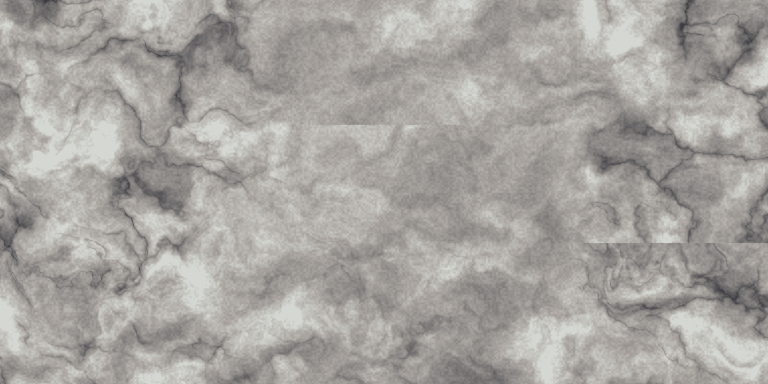
Give the GLSL for this texture, as a Shadertoy shader.

```glsl
// Warm grey marble: dark branching veins at both sides, calm smoky clouds between, faint slab joins.
#define BASE_TONE 0.672
#define CLOUD_CONTRAST 0.44
#define BLOTCH_CONTRAST 0.34
#define CELL_SCALE 5.4
#define CELL_VEIN 0.29
#define DRIFT_VEIN 0.20
#define PATCH_LIGHT 0.08
#define GRAIN 0.075
#define DARK_GREY vec3(0.45, 0.44, 0.44)
#define MID_GREY vec3(0.67, 0.65, 0.63)
#define PALE_GREY vec3(0.78, 0.78, 0.76)

float hash(vec2 p) {
    vec3 h = fract(vec3(p.xyx) * 0.1031);
    h += dot(h, h.yzx + 33.33);
    return fract((h.x + h.y) * h.z);
}

float noise(vec2 p) {
    vec2 i = floor(p), f = fract(p);
    f = f * f * f * (f * (f * 6.0 - 15.0) + 10.0);
    return mix(mix(hash(i), hash(i + vec2(1, 0)), f.x),
               mix(hash(i + vec2(0, 1)), hash(i + vec2(1, 1)), f.x), f.y);
}

mat2 rotation(float a) {
    return mat2(cos(a), sin(a), -sin(a), cos(a));
}

// Layered noise centred on zero
float fbm(vec2 p) {
    float sum = 0.0, amp = 0.5;
    for (int i = 0; i < 5; i++) {
        sum += amp * (noise(p) - 0.5);
        p = rotation(0.25) * p * 2.03 + 11.7;
        amp *= 0.52;
    }
    return sum;
}

// Gap between the two nearest cell centres: zero on the cell borders
float cellBorder(vec2 p) {
    vec2 cell = floor(p);
    float nearest = 9.0, second = 9.0;
    for (int y = -1; y <= 1; y++)
    for (int x = -1; x <= 1; x++) {
        vec2 c = cell + vec2(x, y);
        float d = length(c + vec2(hash(c), hash(c + 57.3)) - p);
        second = min(second, max(nearest, d));
        nearest = min(nearest, d);
    }
    return second - nearest;
}

// Stone tone at p; seed shifts the pattern but keeps the regions
float marble(vec2 p, vec2 seed) {
    float side = smoothstep(0.25, 0.6, abs(p.x - 1.08));
    float low = 1.0 - smoothstep(0.2, 0.5, p.y);
    float activity = mix(0.15, 1.0, max(side, 0.55 * low));

    vec2 s = p + seed;
    vec2 q = s + 0.22 * vec2(fbm(s * 6.0), fbm(s * 6.0 + 17.3));

    // Clouds, drawn out sideways
    float contrast = mix(0.62, 1.0, activity);
    float tone = BASE_TONE;
    tone += contrast * CLOUD_CONTRAST * fbm(rotation(-0.15) * q * vec2(4.2, 9.5) + 5.1);
    tone += contrast * BLOTCH_CONTRAST * fbm(q * vec2(14.0, 19.0) + 31.0);

    // Pale crystalline patches
    tone += PATCH_LIGHT * mix(0.2, 1.0, activity) * smoothstep(0.0, 0.17, fbm(s * 6.5 + 43.0));

    // Branching veins on slanted cell borders
    float border = cellBorder(rotation(0.5) * q * CELL_SCALE * vec2(0.85, 1.15));
    float strength = smoothstep(-0.17, 0.16, fbm(s * 5.0 + 71.0));
    float vein = 0.65 * exp(-border / 0.08) + 0.35 * exp(-border / 0.25);
    tone -= CELL_VEIN * activity * strength * vein;

    // Long veins falling to the right
    float ridge = abs(fbm(rotation(0.6) * q * vec2(2.4, 5.0) + 90.0));
    float broken = smoothstep(-0.15, 0.15, fbm(s * 7.0 + 23.0));
    tone -= DRIFT_VEIN * activity * broken * (0.6 * exp(-ridge / 0.014) + 0.5 * exp(-ridge / 0.04));

    // Greyer upper left, brighter lower left and right
    float left = 1.0 - smoothstep(0.35, 0.85, p.x);
    tone += left * mix(0.03, -0.025, smoothstep(0.4, 0.75, p.y));
    tone += 0.035 * smoothstep(1.35, 1.7, p.x);
    return tone;
}

// Slab mask: crisp lower edge, soft elsewhere
float slab(vec2 p, vec2 low, vec2 high, float soft) {
    vec2 inner = smoothstep(vec2(0), vec2(soft), p - low) * smoothstep(vec2(0), vec2(soft), high - p);
    return inner.x * smoothstep(-0.002, 0.002, p.y - low.y) * smoothstep(0.0, soft, high.y - p.y);
}

vec3 stoneColor(float tone) {
    vec3 color = mix(DARK_GREY, MID_GREY, clamp((tone - 0.45) / 0.22, -1.0, 1.0));
    return mix(color, PALE_GREY, clamp((tone - 0.67) / 0.11, 0.0, 1.5));
}

void mainImage(out vec4 fragColor, in vec2 fragCoord) {
    vec2 p = fragCoord / iResolution.y;
    float tone = marble(p, vec2(3.0, 7.0));
    tone = mix(tone, marble(p, vec2(9.4, 2.6)), slab(p, vec2(1.42, 0.367), vec2(2.4, 1.4), 0.12));
    tone = mix(tone, marble(p, vec2(5.7, 12.2)), slab(p, vec2(0.72, 0.675), vec2(1.45, 1.2), 0.2));
    tone += GRAIN * (noise(p * 190.0) - 0.5) + 0.5 * GRAIN * (noise(p * 75.0) - 0.5);
    fragColor = vec4(stoneColor(tone), 1.0);
}
```
